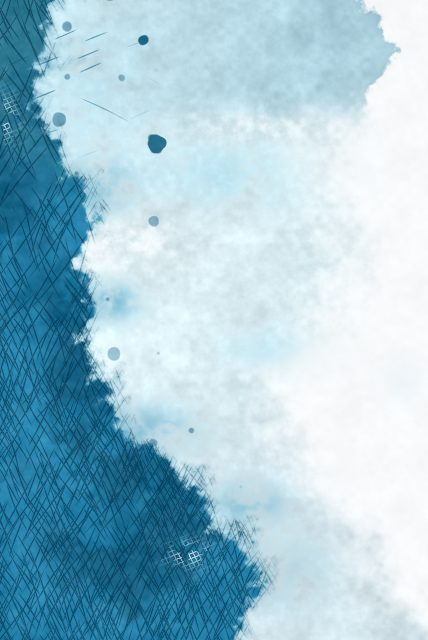
Write a Shadertoy shader that draws this background.

```glsl
// Blue watercolour wash: inky left bank with pen hatching, pale blooms fading to white paper.
const vec3 PAPER    = vec3(0.97, 0.98, 0.985);
const vec3 WASH_TOP = vec3(0.70, 0.84, 0.89);
const vec3 WASH_MID = vec3(0.87, 0.945, 0.965);
const vec3 WASH_LOW = vec3(0.84, 0.91, 0.935);
const vec3 CYAN     = vec3(0.70, 0.88, 0.935);
const vec3 MID_BLUE = vec3(0.36, 0.66, 0.77);
const vec3 INK_BLUE = vec3(0.14, 0.52, 0.69);
const vec3 INK_TEAL = vec3(0.17, 0.47, 0.57);
const vec3 INK_DEEP = vec3(0.05, 0.36, 0.50);
const vec3 PEN      = vec3(0.01, 0.18, 0.27);
const float PEN_WIDTH = 0.0009;
const float DROP_CELL = 0.105;
const float GRAIN = 0.11;
// Right borders of ink and wash, bottom to top, in canvas widths
const float INK_BORDER[13] = float[13](0.54, 0.56, 0.54, 0.45, 0.26, 0.24, 0.21,
                                       0.19, 0.19, 0.14, 0.1, 0.095, 0.145);
const float WASH_BORDER[13] = float[13](0.98, 0.86, 0.83, 0.75, 0.64, 0.61, 0.71,
                                        0.76, 0.75, 0.68, 0.82, 0.91, 0.81);

float hash(vec2 p) { return fract(sin(dot(p, vec2(127.1, 311.7))) * 43758.55); }

float noise(vec2 p) {
    vec2 i = floor(p), f = fract(p);
    f = f * f * (3.0 - 2.0 * f);
    return mix(mix(hash(i), hash(i + vec2(1, 0)), f.x),
               mix(hash(i + vec2(0, 1)), hash(i + vec2(1, 1)), f.x), f.y);
}

// Layered noise centred on zero
float fbm(vec2 p) {
    float sum = -0.5, amp = 0.5;
    for (int i = 0; i < 5; i++) {
        sum += amp * noise(p);
        p = mat2(1.6, 1.2, -1.2, 1.6) * p + 7.3;
        amp *= 0.5;
    }
    return sum;
}

float border(float knots[13], float y) {
    float t = clamp(y * 8.0, 0.0, 11.99);
    int i = int(t);
    return mix(knots[i], knots[i + 1], smoothstep(0.0, 1.0, fract(t)));
}

float glow(vec2 p, float x, float y, float rx, float ry) {
    vec2 q = (p - vec2(x, y)) / vec2(rx, ry);
    return exp(-dot(q, q));
}

// Broken, tapered pen strokes in columns along one direction
float strokes(vec2 p, float angle, float columns, float pieces, float density, float px) {
    float c = cos(angle), s = sin(angle);
    vec2 q = vec2(s * p.x - c * p.y, c * p.x + s * p.y);
    q.x += 0.02 * noise(p * 7.0 + angle);
    float column = floor(q.x * columns);
    float along = q.y * pieces + 9.0 * hash(vec2(column, angle));
    vec2 id = vec2(column, floor(along) + angle * 10.0);
    float t = fract(along), taper = sin(3.1416 * t);
    float offset = 0.5 + 0.5 * (hash(id + 3.1) - 0.5) + 0.2 * (t - 0.5);
    float d = abs(fract(q.x * columns) - offset) / columns;
    return step(hash(id), density) * smoothstep(px, -px, d - PEN_WIDTH * taper) * smoothstep(0.0, 0.5, taper);
}

float blot(vec2 p, float x, float y, float radius, float px) {
    float wobble = 0.5 * radius * (noise(p * 55.0) - 0.5);
    return smoothstep(px, -px, length(p - vec2(x, y)) - radius + wobble);
}

// Drops scattered one per grid cell
float drops(vec2 p, float px) {
    vec2 id = floor(p / DROP_CELL);
    vec2 c = (id + 0.25 + 0.5 * vec2(hash(id), hash(id + 5.7))) * DROP_CELL;
    float size = mix(0.003, 0.017, pow(hash(id + 11.3), 3.0));
    return step(hash(id + 23.9), 0.5) * (0.3 + 0.5 * hash(id + 31.0)) * blot(p, c.x, c.y, size, px);
}

void mainImage(out vec4 fragColor, in vec2 fragCoord) {
    float px = 1.0 / iResolution.x;
    vec2 p = fragCoord * px;
    float broad = fbm(p * 5.0), fine = fbm(p * 17.0 + 4.0), grit = fbm(p * 62.0);
    float top = smoothstep(1.12, 1.28, p.y + 0.2 * broad);
    float ragged = smoothstep(-0.25, 0.15, fine + 0.5 * grit) + 0.3;

    // Pale wash, crisp at the top and misty below
    vec3 wash = mix(WASH_LOW, WASH_MID, smoothstep(0.4, 0.65, p.y));
    wash = mix(wash, WASH_TOP, top * smoothstep(-0.2, 0.75, p.x));
    wash += 0.1 * broad + 0.13 * fine;
    float washDist = p.x - border(WASH_BORDER, p.y) + 0.2 * broad + 0.15 * fine + 0.05 * grit;
    float soft = mix(0.1, 0.01, top), dry = smoothstep(-soft, soft, washDist);
    vec3 col = mix(wash, PAPER + 0.04 * fine, dry);
    col -= 0.04 * top * exp(-abs(washDist + 0.01) * 90.0);

    // Blooms and bare patches
    float cyan = 0.6 * glow(p, 0.53, 1.09, 0.17, 0.08) + 0.45 * glow(p, 0.62, 0.68, 0.11, 0.05)
               + 0.2 * glow(p, 0.94, 0.61, 0.04, 0.04) + 0.4 * glow(p, 0.2, 1.3, 0.17, 0.22);
    float bare = 0.7 * glow(p, 0.29, 0.92, 0.14, 0.07) + 0.5 * glow(p, 0.62, 1.2, 0.2, 0.035);
    float blue = 0.5 * glow(p, 0.23, 1.06, 0.08, 0.06) + 0.6 * glow(p, 0.26, 0.79, 0.065, 0.045)
               + 0.5 * glow(p, 0.33, 0.49, 0.12, 0.06) + 0.5 * glow(p, 0.58, 0.32, 0.08, 0.05)
               + 0.25 * glow(p, 0.65, 0.16, 0.12, 0.09);
    col = mix(col, CYAN, min(cyan * ragged, 0.8));
    col = mix(col, PAPER, min(bare * ragged, 0.8));
    col = mix(col, MID_BLUE, min(blue * ragged, 0.8));

    // Ink bank with a feathered rim
    float inkDist = p.x - border(INK_BORDER, p.y) + 0.1 * broad + 0.14 * fine + 0.06 * grit;
    vec3 ink = mix(INK_BLUE, INK_TEAL, smoothstep(0.95, 1.25, p.y));
    ink = mix(ink, INK_DEEP, smoothstep(-0.12, 0.18, broad + 0.5 * fine)) + 0.15 * fine;
    col = mix(col, MID_BLUE, 0.4 * smoothstep(0.06, -0.01, inkDist) * (1.0 - bare));
    col = mix(col, ink, 0.96 * smoothstep(0.014, -0.016, inkDist));

    // Crossed hatching, denser toward the bottom
    float density = mix(0.6, 0.25, smoothstep(0.4, 1.1, p.y)), hatch = 0.0;
    for (int i = 0; i < 6; i++) {
        float n = float(i), angle = mix(0.95, 1.9, mod(n, 2.0)) + 0.14 * floor(n / 2.0);
        hatch = max(hatch, strokes(p, angle, 46.0 + 7.0 * n, 4.0 + n, density, px));
    }
    col = mix(col, PEN, 0.85 * hatch * smoothstep(0.06, -0.03, inkDist));

    // Splashed drops and stray ticks
    float spots = 0.7 * drops(p, px) * smoothstep(0.34, 0.12, inkDist) * smoothstep(0.25, 0.5, p.y);
    spots = max(spots, 0.85 * blot(p, 0.365, 1.158, 0.022, px));
    spots = max(spots, 0.9 * blot(p, 0.336, 1.402, 0.011, px));
    spots = max(spots, 0.7 * blot(p, 0.147, 0.771, 0.023, px));
    float ticks = max(strokes(p, 0.5, 30.0, 16.0, 0.2, px), strokes(p, 2.75, 18.0, 7.0, 0.12, px));
    col = mix(col, INK_DEEP, max(spots, 0.8 * ticks * top * smoothstep(0.3, 0.1, inkDist)));

    // Scraped mesh and paper grain
    float scrape = glow(p, 0.44, 0.2, 0.05, 0.03) + glow(p, 0.01, 1.22, 0.03, 0.05);
    vec2 weave = abs(fract(mat2(1.0, -0.4, 0.5, 1.0) * p * 85.0) - 0.5);
    float mesh = smoothstep(0.3, 0.44, max(weave.x, weave.y)) * smoothstep(0.35, 0.6, noise(p * 60.0));
    col = mix(col, PAPER, 0.75 * mesh * scrape) + GRAIN * grit * (1.0 - 0.75 * dry);
    fragColor = vec4(clamp(col, 0.0, 1.0), 1.0);
}
```
